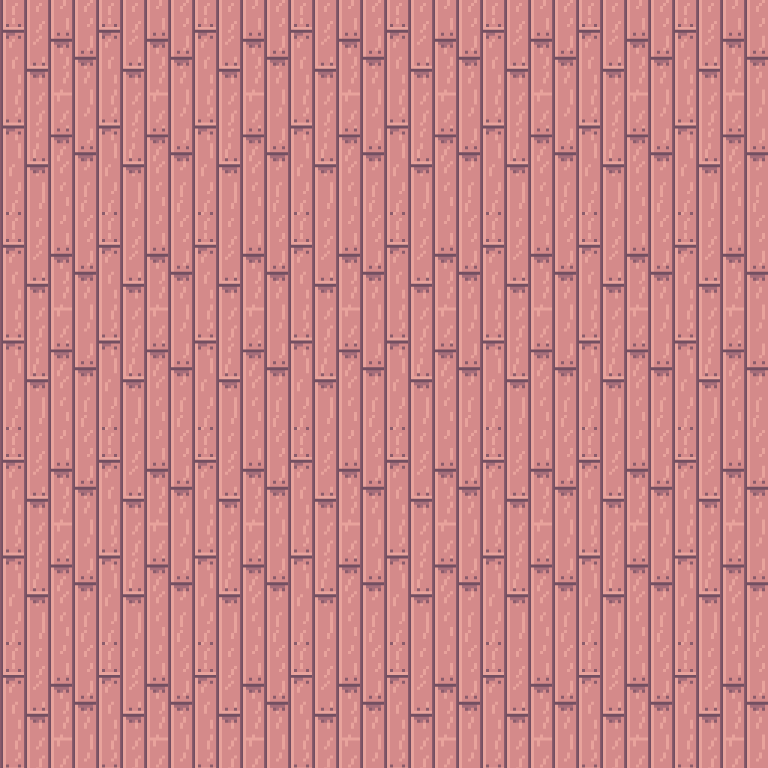
Reproduce this texture procedurally as a Shadertoy shader.

```glsl
// Rose wooden planks in chunky texels: four staggered columns form a tile,
// each column split by two joins, with nails, shadows and a lit left edge.
// Grain streaks are hashed per cell of the tile, so every tile is alike.

const vec2 TILES = vec2(8.0, 3.572);         // tiles across and down
const vec2 TILE_TEXELS = vec2(32.0, 72.0);   // texels in one tile
const float PLANK_WIDTH = 8.0;
const float SHORT_PLANK = 32.0;
const vec4 JOIN_ROWS = vec4(10.0, 23.0, 13.0, 19.0); // first join per column
const float GAP_SOFT = 0.5;                  // end of the gap's softer side
const float GRAIN_CELL = 6.0;                // rows per grain streak
const float LIT_ROW = 31.0;                  // pale crossing scratch, column 2
const float SPARE_NAIL_ROW = 71.0;           // extra nails, column 0
const int SAMPLES = 4;                       // antialiasing samples per axis

const vec3 WOOD = vec3(0.83, 0.54, 0.54);
const vec3 LIGHT = vec3(0.91, 0.64, 0.61);
const vec3 DARK = vec3(0.45, 0.31, 0.38);
const vec3 SHADE = vec3(0.54, 0.36, 0.42);
const vec3 SOFT_SHADE = vec3(0.65, 0.43, 0.48);

float hash(vec2 p) {
    return fract(sin(dot(p, vec2(127.1, 311.7))) * 43758.5453);
}

// One stepped streak, leaning like a slash, in each grain cell
bool isGrain(vec2 texel, float column) {
    vec2 cell = vec2(column, floor(texel.y / GRAIN_CELL));
    float k = mod(texel.y, GRAIN_CELL);
    float start = floor(2.0 * hash(cell + 3.1));
    float span = 3.0 + floor(3.0 * hash(cell + 7.7));
    float slope = mix(0.0, 0.7, hash(cell + 12.3));
    float center = 3.0 + floor(4.0 * hash(cell + 19.9));
    float x = clamp(center - floor(slope * (k - 2.0)), 2.0, 6.0);
    return k >= start && k < start + span && texel.x == x;
}

// Colour at a point measured in texels from the upper left
vec3 plankColor(vec2 p) {
    p = mod(p, TILE_TEXELS);
    float column = floor(p.x / PLANK_WIDTH);
    float across = mod(p.x, PLANK_WIDTH);
    vec2 texel = floor(vec2(across, p.y));

    // Row within the plank, counted down from its upper join
    float row = mod(texel.y - JOIN_ROWS[int(column)], TILE_TEXELS.y);
    float rows = SHORT_PLANK;
    if (row >= SHORT_PLANK) {
        row -= SHORT_PLANK;
        rows = TILE_TEXELS.y - SHORT_PLANK;
    }

    // Wood, grain and lit edges
    vec3 color = WOOD;
    if (row > 2.0 && row < rows - 2.0 && isGrain(texel, column)) color = LIGHT;
    if (texel.x == 1.0) color = LIGHT;
    if (column == 2.0 && texel.y == LIT_ROW) color = LIGHT;
    if (column < 2.0 && row == rows - 1.0) color = LIGHT;

    // Shadow patch under the join
    float patchEnd = column == 0.0 ? 4.0 : 6.0;
    if (row == 1.0 && texel.x > 1.0 && texel.x <= patchEnd) color = SOFT_SHADE;
    if (row == 2.0 && texel.x == 4.0 && column > 0.0) color = SOFT_SHADE;

    // Pairs of nails
    float leftNail = column == 0.0 ? 2.0 : 3.0;
    bool nailColumn = texel.x == leftNail || texel.x == 6.0;
    bool nailRow = row == 2.0 || row == rows - 2.0
        || (column == 0.0 && texel.y == SPARE_NAIL_ROW);
    if (nailColumn && nailRow) color = SHADE;

    // Joins and gaps
    if (row == 0.0) color = DARK;
    if (texel.x == 0.0) color = across < GAP_SOFT ? SHADE : DARK;
    return color;
}

void mainImage(out vec4 fragColor, in vec2 fragCoord) {
    vec3 sum = vec3(0.0);
    for (int j = 0; j < SAMPLES; j++) {
        for (int i = 0; i < SAMPLES; i++) {
            vec2 offset = (vec2(i, j) + 0.5) / float(SAMPLES) - 0.5;
            vec2 uv = (fragCoord + offset) / iResolution.xy;
            uv.y = 1.0 - uv.y;
            sum += plankColor(uv * TILES * TILE_TEXELS);
        }
    }
    fragColor = vec4(sum / float(SAMPLES * SAMPLES), 1.0);
}
```
